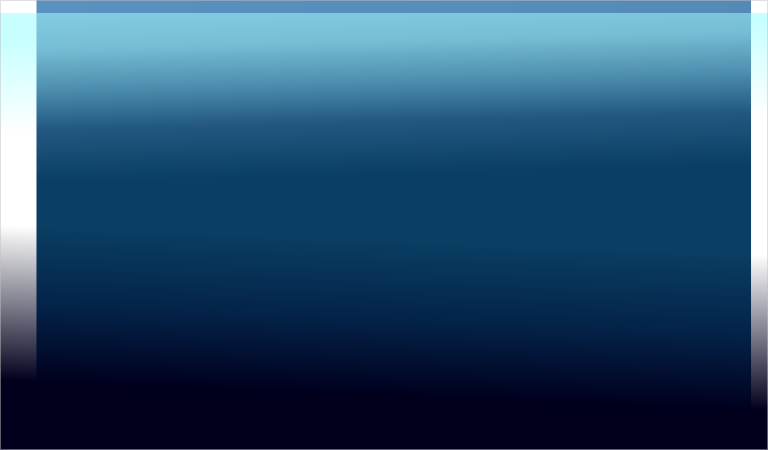
Reproduce this background procedurally as a Shadertoy shader.

```glsl
const vec3 WHITE = vec3(1.0);
const vec3 STRIP_BLUE = vec3(0.35, 0.57, 0.755);
const vec3 PALE_CYAN = vec3(0.78, 1.0, 1.0);
const vec3 SKY = vec3(0.51, 0.80, 0.885);
const vec3 SHALLOW = vec3(0.465, 0.745, 0.835);
const vec3 HAZE = vec3(0.305, 0.56, 0.685);
const vec3 STEEL = vec3(0.135, 0.345, 0.505);
const vec3 OCEAN = vec3(0.038, 0.243, 0.385);
const vec3 NAVY = vec3(0.016, 0.14, 0.29);
const vec3 NIGHT = vec3(0.0, 0.0, 0.115);

// Linear progress from a to b, clamped to 0..1
float ramp(float a, float b, float value) {
    return clamp((value - a) / (b - a), 0.0, 1.0);
}

// Antialiased step
float edge(float limit, float value, float pixel) {
    return ramp(limit - 0.5 * pixel, limit + 0.5 * pixel, value);
}

// Water colour from two slightly tilted depth coordinates
vec3 waterColor(float upperDepth, float lowerDepth) {
    vec3 color = mix(SKY, SHALLOW, ramp(0.03, 0.11, upperDepth));
    color = mix(color, HAZE, ramp(0.11, 0.20, upperDepth));
    color = mix(color, STEEL, ramp(0.20, 0.29, upperDepth));
    color = mix(color, OCEAN, ramp(0.29, 0.41, upperDepth));
    color = mix(color, NAVY, ramp(0.50, 0.67, lowerDepth));
    return mix(color, NIGHT, ramp(0.67, 0.845, lowerDepth));
}

// Margin colour: cyan tint fading to white, then to night
vec3 marginColor(float upperDepth, float lowerDepth) {
    vec3 color = mix(PALE_CYAN, WHITE, ramp(0.09, 0.30, upperDepth));
    return mix(color, NIGHT, ramp(0.50, 0.845, lowerDepth));
}

void mainImage(out vec4 fragColor, in vec2 fragCoord) {
    vec2 uv = fragCoord / iResolution.xy;
    vec2 pixel = 1.0 / iResolution.xy;
    float depth = 1.0 - uv.y;
    float upperDepth = depth + 0.042 * uv.x;
    float lowerDepth = depth - 0.067 * uv.x;

    // Central panel and the strip above the water
    float panel = edge(0.0475, uv.x, pixel.x) * (1.0 - edge(0.9779, uv.x, pixel.x));
    float belowStrip = edge(0.0289, depth, pixel.y);
    vec3 strip = STRIP_BLUE * (1.0 - 0.05 * uv.x);
    vec3 inside = mix(strip, waterColor(upperDepth, lowerDepth), belowStrip);
    vec3 outside = mix(WHITE, marginColor(upperDepth, lowerDepth), belowStrip);
    vec3 color = mix(outside, inside, panel);

    // Hairline frame
    vec2 border = min(uv, 1.0 - uv) * vec2(iResolution.x / iResolution.y, 1.0);
    float frame = 1.0 - edge(0.0018, min(border.x, border.y), pixel.y);
    color = mix(color, vec3(0.75), 0.6 * frame);

    fragColor = vec4(color, 1.0);
}
```
